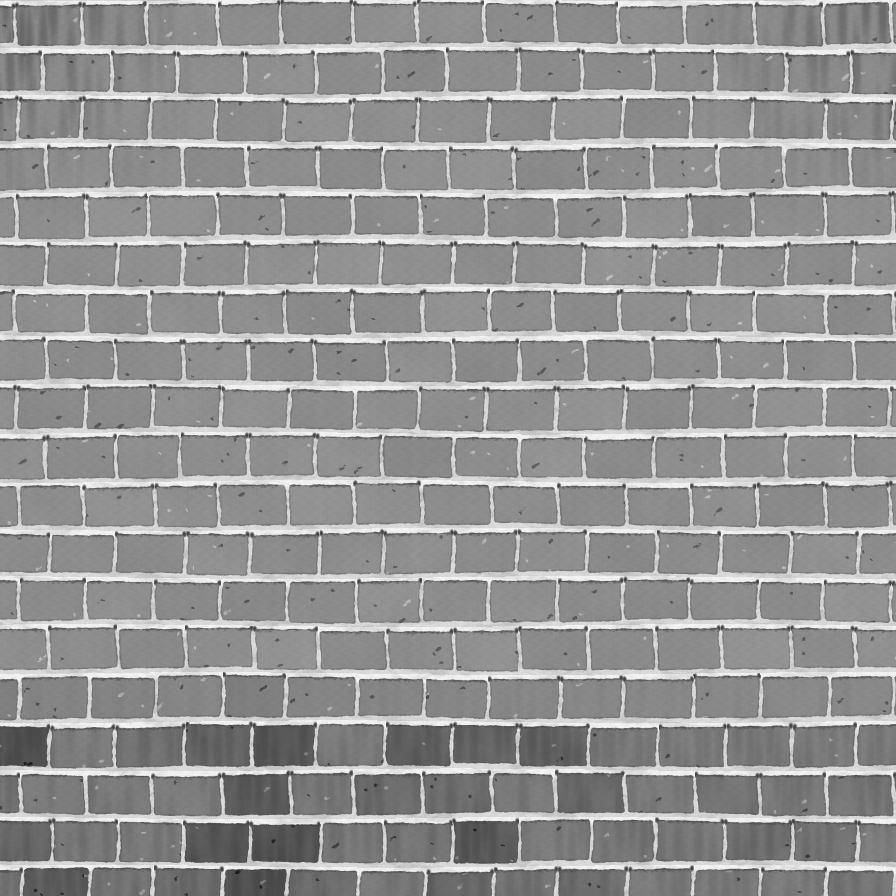
Give the GLSL for this texture, as a WebGL 1 fragment shader.

```glsl
precision highp float;
uniform vec2 u_resolution;

const vec2 GRID = vec2(13.32, 18.62);      // bricks across, courses down
const float EVEN_PHASE = 0.22;             // first joint, in brick widths
const float ODD_PHASE = 0.67;
const float PHASE_DRIFT = 0.005;           // sideways creep per course
const float JOINT_HALF = 0.0019;           // half width of upright joints
const float BED_TOP = 0.085;               // bed joint shares of a course
const float BED_BOTTOM = 0.085;
const float CORNER = 0.003;
const float JOINT_JITTER = 0.045;
const float BED_JITTER = 0.05;
const float WORN_COURSE = 14.6;            // darker courses start here
const float BRICK_GRAY = 0.555;
const float SOOT_GRAY = 0.24;
const float MORTAR_LIGHT = 0.94;
const float MORTAR_DULL = 0.80;
const float SHADOW_GRAY = 0.27;

float hash(vec2 p) {
  p = fract(p * vec2(0.1031, 0.1137) + 0.071);
  p += dot(p, p.yx + 33.33);
  return fract((p.x + p.y) * p.x * 17.3);
}

// Layered sines, about -1 to 1
float waves(vec2 p) {
  float sum = 0.0, amp = 0.5;
  for (int i = 0; i < 5; i++) {
    sum += amp * sin(p.x + 1.7 * sin(p.y * 1.3 + float(i)));
    p = mat2(1.2, 1.5, -1.5, 1.2) * p + 2.3;
    amp *= 0.62;
  }
  return sum;
}

// Cellular noise: distance to nearest point, random value of its cell
vec2 cells(vec2 p) {
  vec2 base = floor(p), best = vec2(9.0, 0.0);
  for (int j = -1; j <= 1; j++)
    for (int i = -1; i <= 1; i++) {
      vec2 id = base + vec2(float(i), float(j));
      vec2 point = id + vec2(hash(id + 11.0), hash(id + 57.0));
      float d = distance(p, point);
      if (d < best.x) best = vec2(d, hash(id + 93.0));
    }
  return best;
}

float jointShift(float column, float row) {
  return (hash(vec2(column + 7.0, row * 3.0 + 5.0)) - 0.5) * 2.0 * JOINT_JITTER;
}

void main() {
  vec2 uv = gl_FragCoord.xy / u_resolution;
  float soft = max(0.75 / u_resolution.y, 0.0006);
  vec2 size = 1.0 / GRID;

  // Course and brick under this point
  float down = (1.0 - uv.y) * GRID.y + 0.03 * sin(uv.x * 9.0 + uv.y * 23.0);
  float row = floor(down), v = down - row;
  float phase = mix(EVEN_PHASE, ODD_PHASE, mod(row, 2.0)) + PHASE_DRIFT * row;
  float lean = (hash(vec2(row, floor(uv.x * GRID.x))) - 0.5) * 0.0;
  float x = uv.x * GRID.x - phase + lean + 0.012 * sin(v * 5.0 + row * 2.0);
  float column = floor(x);
  if (x - column < jointShift(column, row)) column -= 1.0;
  else if (x - column > 1.0 + jointShift(column + 1.0, row)) column += 1.0;
  float u = x - column;
  vec2 id = vec2(column + 3.0, row + 2.0);
  float rand = hash(id + 21.0);

  // Distances in from the four brick edges
  float tilt = (hash(id + 35.0) - 0.5) * 0.05 * (u - 0.5);
  float topInset = BED_TOP + (hash(id + 41.0) - 0.5) * BED_JITTER + tilt;
  float lowInset = BED_BOTTOM + (hash(id + 63.0) - 0.5) * BED_JITTER - tilt;
  float joint = JOINT_HALF * (1.0 + 0.35 * waves(vec2(uv.y * 70.0, column + row)));
  float left = (u - jointShift(column, row)) * size.x - joint;
  float right = (1.0 + jointShift(column + 1.0, row) - u) * size.x - joint;
  float top = (v - topInset) * size.y;
  float low = (1.0 - lowInset - v) * size.y;

  // Rounded brick with ragged edge, positive inside
  vec2 halfSize = 0.5 * vec2(left + right, top + low);
  vec2 q = abs(0.5 * vec2(left - right, top - low)) - halfSize + CORNER;
  float inside = CORNER - length(max(q, 0.0)) - min(max(q.x, q.y), 0.0);
  float ragged = 0.0006 * waves(uv * 240.0) + 0.0005 * waves(uv * 60.0);
  float brickMask = smoothstep(-soft, soft, inside + ragged);

  // Brick tone, sooty lower courses and streaked upper corners
  float grain = waves(uv * 410.0);
  float cloud = waves(uv * 24.0 + rand * 6.0);
  float worn = smoothstep(WORN_COURSE - 1.2, WORN_COURSE + 0.5, row);
  float leftward = 1.0 - smoothstep(0.25, 0.85, uv.x);
  float soot = worn * (0.16 + (0.2 + 0.5 * leftward) * rand * rand + 0.08 * cloud);
  float corner = smoothstep(0.72, 1.0, uv.y) * smoothstep(0.22, 0.5, abs(uv.x - 0.5));
  float streak = 1.0 - smoothstep(0.1, 0.65, cells(uv * vec2(75.0, 9.0)).x);
  soot += streak * (0.4 * corner + 0.14 * worn) + 0.12 * corner * rand;
  float brick = BRICK_GRAY + 0.035 * (rand - 0.5) + 0.012 * cloud + 0.012 * grain;
  brick = mix(brick, SOOT_GRAY, clamp(soot, 0.0, 0.85));

  // Sparse pits and pale flecks
  vec2 pit = cells(uv * vec2(62.0, 80.0) + 0.25 * waves(uv * 90.0));
  float pitMask = 1.0 - smoothstep(0.08, 0.2, pit.x);
  brick -= 0.2 * pitMask * step(0.93, pit.y);
  brick += 0.16 * pitMask * step(pit.y, 0.035);

  // Broken shadow under the bed joint, thin dark rim elsewhere
  float chips = 1.0 - smoothstep(0.1, 0.5, cells(uv * vec2(190.0, 240.0)).x);
  float depth = 0.0018 + 0.0012 * waves(uv * vec2(75.0, 30.0)) + 0.0025 * chips;
  float shade = 0.75 * (1.0 - smoothstep(0.0, max(depth, 0.0008) + soft, top));
  float rim = 0.35 * (1.0 - smoothstep(0.0, 0.0025, inside));
  brick = mix(brick, SHADOW_GRAY, max(shade, rim));

  // Pale mortar with dull patches and dark notches at joint heads
  float dull = smoothstep(-0.2, 0.9, waves(uv * vec2(45.0, 150.0)));
  float mortar = mix(MORTAR_LIGHT, MORTAR_DULL, 0.6 * dull) + 0.02 * grain;
  mortar -= 0.09 * smoothstep(0.002, 0.007, top);
  float side = min(abs(left), abs(right));
  float notch = 1.0 - smoothstep(0.0008, 0.0035, length(vec2(side, top * 0.7)));
  mortar = mix(mortar, SHADOW_GRAY, notch * step(0.35, hash(id + 77.0)));

  gl_FragColor = vec4(vec3(clamp(mix(mortar, brick, brickMask), 0.0, 1.0)), 1.0);
}
```
